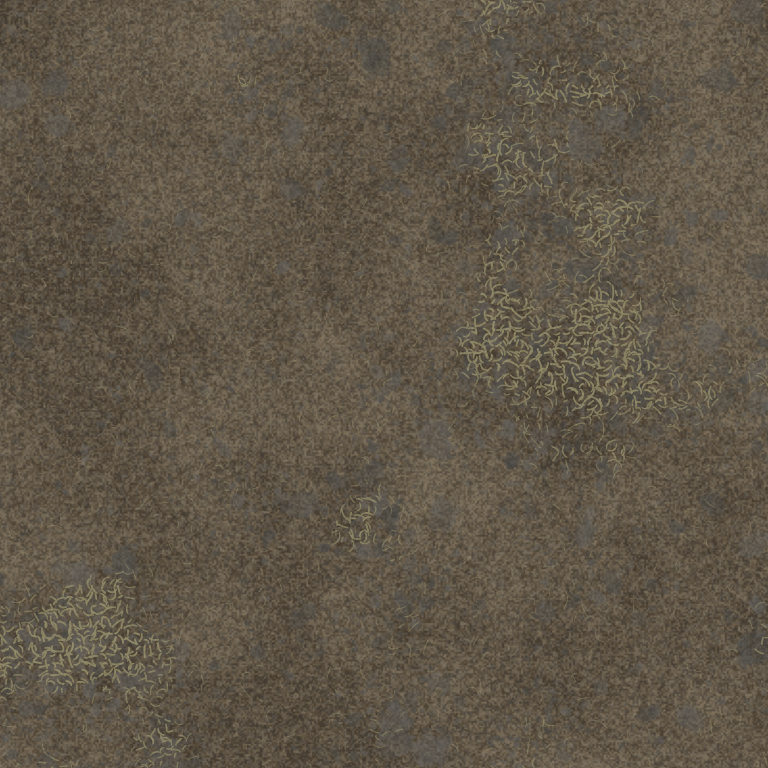
Give the GLSL for this texture, as a WebGL 2 fragment shader.

```glsl
#version 300 es
precision highp float;
precision highp int;
// Dry brown soil with fine grit, half-buried slate chips and patches of pale curled fibres.

uniform vec2 u_resolution;
out vec4 fragColor;

const vec3 SOIL_DARK = vec3(0.272, 0.236, 0.190);
const vec3 SOIL_LIGHT = vec3(0.480, 0.434, 0.360);
const vec3 GRIT = vec3(0.530, 0.480, 0.400);
const vec3 SLATE_DARK = vec3(0.295, 0.288, 0.268);
const vec3 SLATE_LIGHT = vec3(0.390, 0.374, 0.350);
const vec3 FIBRE = vec3(0.560, 0.535, 0.400);
const float TAU = 6.2831853;
const float GRAIN_CELLS = 400.0;
const float CHIP_CELLS = 22.0;
const float CHIP_OPACITY = 0.78;
const float FIBRE_CELLS = 62.0;
const float FIBRE_HALF_WIDTH = 0.0010;
const float PATCH_SCALE = 6.0;

// Three random values in 0..1 for an integer cell
vec3 hash(vec2 cell, float seed) {
  uvec3 v = uvec3(ivec3(cell, seed)) * 1664525u + 1013904223u;
  v.x += v.y * v.z; v.y += v.z * v.x; v.z += v.x * v.y;
  v ^= v >> 16u;
  v.x += v.y * v.z; v.y += v.z * v.x; v.z += v.x * v.y;
  return vec3(v >> 8u) / 16777216.0;
}

float noise(vec2 p, float seed) {
  vec2 i = floor(p), f = fract(p);
  f = f * f * (3.0 - 2.0 * f);
  float low = mix(hash(i, seed).x, hash(i + vec2(1, 0), seed).x, f.x);
  float high = mix(hash(i + vec2(0, 1), seed).x, hash(i + vec2(1, 1), seed).x, f.x);
  return mix(low, high, f.y);
}

float fbm(vec2 p, float seed) {
  float sum = 0.0, weight = 0.54;
  for (int k = 0; k < 4; k++) {
    sum += weight * noise(p, seed + float(k));
    p = p * 2.03 + 7.3;
    weight *= 0.5;
  }
  return sum / 1.0125;
}

// Where chips and fibres gather
float patchiness(vec2 p) { return fbm(p * PATCH_SCALE, 40.0); }

vec2 rotate(vec2 p, float angle) {
  float c = cos(angle), s = sin(angle);
  return vec2(c * p.x - s * p.y, s * p.x + c * p.y);
}

// Angular chips: x = coverage, y = shade
vec2 chips(vec2 p, float cells, float seed, float pixel) {
  vec2 g = p * cells, result = vec2(0.0);
  float ragged = 0.30 * (fbm(g * 2.2, seed + 5.0) - 0.5);
  float soft = max(0.05, pixel * cells);
  for (int j = -1; j <= 1; j++)
  for (int i = -1; i <= 1; i++) {
    vec2 cell = floor(g) + vec2(i, j);
    vec3 place = hash(cell, seed), form = hash(cell, seed + 1.0);
    vec2 centre = cell + 0.2 + 0.6 * place.xy;
    float density = 0.07 + 0.58 * smoothstep(0.45, 0.74, patchiness(centre / cells));
    if (place.z > density) continue;
    vec2 q = abs(rotate(g - centre, form.x * TAU) + vec2(0.0, ragged));
    q.y *= 1.2 + 1.1 * form.y;
    float d = max(q.x + 0.5 * q.y, q.y) + ragged - mix(0.22, 0.58, form.z);
    float cover = 1.0 - smoothstep(-soft, soft, d);
    if (cover > result.x) result = vec2(cover, fract(form.z * 17.0 + form.y));
  }
  return result;
}

// Short bent strokes that tangle where they are dense
float fibres(vec2 p, float cells, float seed, float pixel) {
  vec2 g = p * cells;
  float cover = 0.0;
  for (int j = -1; j <= 1; j++)
  for (int i = -1; i <= 1; i++) {
    vec2 cell = floor(g) + vec2(i, j);
    vec3 place = hash(cell, seed), form = hash(cell, seed + 1.0);
    vec2 centre = cell + 0.2 + 0.6 * place.xy;
    float crowd = smoothstep(0.59, 0.76, patchiness(centre / cells));
    if (place.z > 0.035 + 0.9 * crowd) continue;
    vec2 q = rotate(g - centre, form.x * TAU);
    q.y += (form.y - 0.5) * 2.0 * (q.x * q.x - 0.1);
    q.x -= clamp(q.x, -0.2 - 0.4 * form.z, 0.2 + 0.4 * form.z);
    float d = length(q) / cells - FIBRE_HALF_WIDTH * (0.6 + 0.6 * crowd);
    float line = 1.0 - smoothstep(-0.5 * pixel, 0.6 * pixel, d);
    cover = max(cover, line * mix(0.5, 0.9, crowd));
  }
  return cover;
}

void main() {
  float pixel = 1.0 / min(u_resolution.x, u_resolution.y);
  vec2 p = gl_FragCoord.xy * pixel;

  // Soil: fine grain over soft blotches
  float grain = noise(p * GRAIN_CELLS, 1.0) - 0.5;
  float clumps = noise(p * GRAIN_CELLS * 0.42, 2.0) - 0.5;
  float blotches = fbm(p * 11.0, 3.0) - 0.5;
  float drift = fbm(p * 3.0, 10.0) - 0.5;
  float tone = 0.5 + 0.75 * grain + 0.38 * clumps + 0.55 * blotches + 0.4 * drift;
  tone -= 0.12 * smoothstep(0.5, 0.75, patchiness(p));
  vec3 colour = mix(SOIL_DARK, SOIL_LIGHT, clamp(tone, 0.0, 1.0));
  float warmth = noise(p * GRAIN_CELLS * 0.7, 15.0) - 0.5;
  colour += warmth * vec3(0.022, 0.0, -0.026);
  float grit = smoothstep(0.80, 0.95, noise(p * GRAIN_CELLS * 0.6, 16.0));
  colour = mix(colour, GRIT, 0.5 * grit);

  // Chips in three sizes, dusted with soil
  float dust = smoothstep(0.25, 0.65, fbm(p * 60.0, 20.0));
  for (int k = 2; k >= 0; k--) {
    vec2 chip = chips(p, CHIP_CELLS * exp2(float(k)), 60.0 + 10.0 * float(k), pixel);
    vec3 slate = mix(SLATE_DARK, SLATE_LIGHT, chip.y) + 0.05 * grain + 0.04 * clumps;
    colour = mix(colour, slate, chip.x * CHIP_OPACITY * (1.0 - 0.45 * dust));
  }

  // Fibres in two sizes
  float fibre = max(fibres(p, FIBRE_CELLS, 100.0, pixel), fibres(p, FIBRE_CELLS * 1.5, 110.0, pixel));
  colour = mix(colour, FIBRE + 0.08 * grain, fibre);
  fragColor = vec4(colour, 1.0);
}
```
